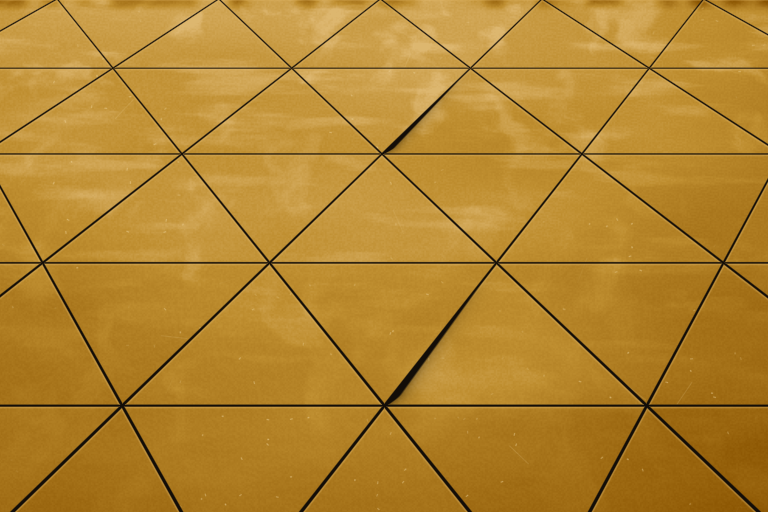
This texture is drawn by a Shadertoy shader. Its source:

```glsl
const vec3 DEEP = vec3(0.65, 0.45, 0.10);
const vec3 GOLD = vec3(0.75, 0.56, 0.19);
const vec3 PALE = vec3(0.84, 0.68, 0.38);
const vec3 GAP = vec3(0.07, 0.05, 0.03);

float hash(vec2 p) {
    return fract(sin(dot(p, vec2(127.1, 311.7))) * 43758.5);
}

float noise(vec2 p) {
    vec2 i = floor(p), f = fract(p);
    f = f * f * (3.0 - 2.0 * f);
    return mix(mix(hash(i), hash(i + vec2(1, 0)), f.x),
               mix(hash(i + vec2(0, 1)), hash(i + vec2(1, 1)), f.x), f.y);
}

float fbm(vec2 p) {
    float sum = 0.0, amp = 0.5;
    for (int i = 0; i < 4; i++) {
        sum += amp * noise(p);
        p = p * 2.03 + 17.3;
        amp *= 0.5;
    }
    return sum;
}

// Signed canvas distance to the nearest whole value of a lattice coordinate
float lineDistance(float coord, float height) {
    float slope = length(vec2(dFdx(coord), dFdy(coord))) * height;
    return (coord - round(coord)) / slope;
}

float segmentDistance(vec2 p, vec2 a, vec2 b) {
    vec2 pa = p - a, ba = b - a;
    return length(pa - ba * clamp(dot(pa, ba) / dot(ba, ba), 0.0, 1.0));
}

// Scattered strokes, one per chosen cell; short ones read as dust
float marks(vec2 p, float cells, float density, float len, float radius, float px) {
    vec2 id = floor(p * cells);
    float angle = 6.2832 * hash(id + 3.1);
    vec2 centre = (id + 0.35 + 0.3 * vec2(hash(id + 5.7), hash(id + 9.2))) / cells;
    vec2 reach = 0.5 * len * vec2(cos(angle), sin(angle));
    float d = segmentDistance(p, centre - reach, centre + reach);
    return step(hash(id), density) * (1.0 - smoothstep(radius - px, radius + px, d));
}

float gapMask(float d, float halfWidth, float px) {
    float soft = 0.6 * px + 0.0005;
    return 1.0 - smoothstep(halfWidth - soft, halfWidth + soft, abs(d));
}

// Thin lit bevel on the positive side of a gap
float rimMask(float d, float halfWidth, float px) {
    return smoothstep(halfWidth - px, halfWidth + 0.0005, d)
         * (1.0 - smoothstep(halfWidth + 0.001, halfWidth + 0.003 + px, d));
}

vec3 goldRamp(float tone) {
    return tone < 1.0 ? mix(DEEP, GOLD, tone) : mix(GOLD, PALE, tone - 1.0);
}

// Light falling from the top, with cloudy wear, wiped streaks and grain
float surfaceTone(vec2 p, vec2 floorPos, float tileShade) {
    float tone = 0.02 + 1.8 * p.y - 0.95 * (p.x - 0.6) * (p.x - 0.6);
    tone += 0.3 * (tileShade - 0.5);
    tone += 1.0 * (fbm(vec2(p.x * 2.2, p.y * 7.0)) - 0.45);
    float smear = fbm(floorPos * vec2(5.0, 2.2) + 2.0 * fbm(floorPos * 1.5));
    tone += 0.6 * smoothstep(0.5, 0.75, smear) * (0.3 + p.y);
    float streak = fbm(vec2(p.x * 6.0 + p.y * 4.0, p.y * 34.0));
    tone += 0.7 * smoothstep(0.5, 0.75, streak) * p.y;
    return tone + 0.3 * (noise(p * 330.0) - 0.5);
}

void mainImage(out vec4 fragColor, in vec2 fragCoord) {
    float height = iResolution.y;
    float px = 1.0 / height;
    vec2 p = fragCoord / height;

    // Perspective: tile width shrinks linearly up the canvas
    float tileWidth = 0.5637 - 0.2475 * p.y;
    float centreX = 0.5 * iResolution.x / height + 0.003 - 0.01 * p.y;
    float u = (p.x - centreX) / tileWidth;
    float k = (1.0 / tileWidth - 2.56) / 0.304;
    float rising = u - 0.5 * k;
    float falling = u + 0.5 * k;

    // Tile faces
    vec2 tile = vec2(floor(rising) + 7.0 * floor(k), floor(falling));
    float tone = surfaceTone(p, vec2(u, k), hash(tile));
    float topEdge = smoothstep(0.975, 1.0, p.y);
    tone += topEdge * (2.6 * noise(vec2(p.x * 30.0, 2.0)) - 2.4);
    vec3 color = goldRamp(min(tone, 2.3));

    // Dust and scratches, gathered in patches
    float patches = smoothstep(0.35, 0.6, fbm(p * 4.0 + 8.0));
    float wear = marks(p, 24.0, 0.12, 0.001, 0.0011, px);
    wear += marks(p + 0.37, 41.0, 0.06, 0.003, 0.0008, px);
    wear += 0.4 * marks(p + 0.71, 9.0, 0.16, 0.05, 0.0006, px);
    color = mix(color, vec3(0.94, 0.84, 0.62), 0.6 * patches * min(wear, 1.0));

    // Gaps thin out with distance; the positive side faces down the canvas
    float dRow = -lineDistance(k, height);
    float dRise = lineDistance(rising, height);
    float dFall = -lineDistance(falling, height);
    float rowHalf = 0.0078 * tileWidth * tileWidth;
    float diagHalf = 0.0105 * tileWidth * tileWidth;
    float rim = max(rimMask(dRow, rowHalf, px),
                max(rimMask(dRise, diagHalf, px), rimMask(dFall, diagHalf, px)));
    float gap = max(gapMask(dRow, rowHalf, px),
                max(gapMask(dRise, diagHalf, px), gapMask(dFall, diagHalf, px)));

    // Sunken corners in the middle column of every second row
    float t = fract(k);
    float side = u - 0.5 * t;
    float sunken = step(mod(floor(k), 2.0), 0.5) * step(0.0, side);
    float opening = 0.032 * (1.0 - t) * smoothstep(-0.04, 0.07, t);
    float edge = px / tileWidth + 0.002;
    float wedge = sunken * (1.0 - smoothstep(opening - edge, opening + edge, side));
    float shade = sunken * (1.0 - t) * exp(-max(side - opening, 0.0) * 35.0);

    color *= 1.0 - 0.35 * shade;
    color = mix(color, PALE * 1.05, 0.4 * rim * (1.0 - shade));
    color = mix(color, GAP, max(gap, wedge));
    fragColor = vec4(clamp(color, 0.0, 1.0), 1.0);
}
```
